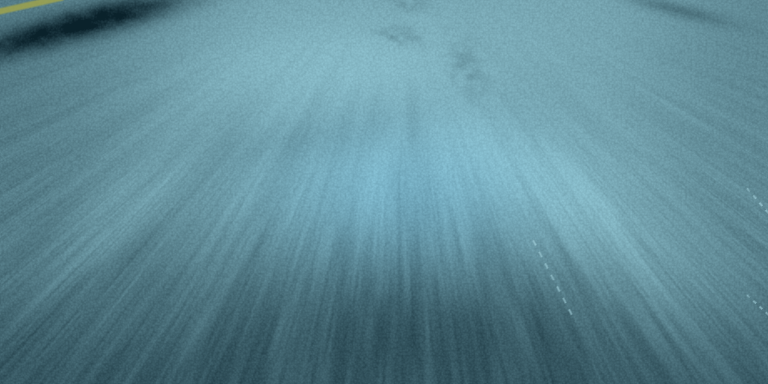
Give the GLSL for this texture, as a Shadertoy shader.

```glsl
// Wet blue-grey asphalt rushing toward the viewer. Soft elliptical pools of light
// and shade set the tone; noise stretched along rays from a vanishing point adds
// streaks, and cellular noise adds grain. Paint marks are dashed segments.

const vec2 VANISH = vec2(1.04, 1.14);

float hash(vec2 p) {
    vec3 q = fract(vec3(p.xyx) * 0.1031);
    q += dot(q, q.yzx + 33.33);
    return fract((q.x + q.y) * q.z);
}

float valueNoise(vec2 p) {
    vec2 i = floor(p), f = fract(p);
    f = f * f * (3.0 - 2.0 * f);
    return mix(mix(hash(i), hash(i + vec2(1, 0)), f.x),
               mix(hash(i + vec2(0, 1)), hash(i + vec2(1, 1)), f.x), f.y);
}

// Distance to the nearest jittered feature point
float cellNoise(vec2 p) {
    vec2 cell = floor(p), f = fract(p);
    float nearest = 2.0;
    for (int y = -1; y <= 1; y++)
    for (int x = -1; x <= 1; x++) {
        vec2 o = vec2(x, y), id = cell + o;
        vec2 d = o + vec2(hash(id), hash(id + 71.7)) - f;
        nearest = min(nearest, dot(d, d));
    }
    return sqrt(nearest);
}

// Soft rotated ellipse, one at its centre
float pool(vec2 p, vec2 centre, vec2 radius, float angle) {
    float c = cos(angle), s = sin(angle);
    vec2 d = mat2(c, -s, s, c) * (p - centre) / radius;
    return exp(-dot(d, d));
}

// Segment mask, with the position along it in y
vec2 stroke(vec2 p, vec2 a, vec2 b, float width, float soft) {
    vec2 ab = b - a;
    float t = clamp(dot(p - a, ab) / dot(ab, ab), 0.0, 1.0);
    float d = length(p - a - ab * t);
    return vec2(1.0 - smoothstep(width - soft, width + soft, d), t);
}

float dashes(vec2 p, vec2 a, vec2 b, float count, float soft) {
    vec2 s = stroke(p, a, b, 0.0025, soft);
    float wear = valueNoise(vec2(s.y * count * 1.7, count));
    return s.x * smoothstep(-0.2, 0.5, sin(s.y * count * 6.2832)) * (0.35 + 0.65 * wear);
}

// Broad light and shade over the road
float roadTone(vec2 p) {
    float tone = mix(0.10, 0.77, smoothstep(-0.05, 0.60, p.y));
    float side = p.x - VANISH.x;
    tone -= 0.36 * smoothstep(0.25, 1.1, -side) * smoothstep(0.15, 0.6, p.y);
    tone -= 0.24 * smoothstep(0.45, 1.0, side) * smoothstep(0.2, 0.6, p.y);
    tone += 0.16 * pool(p, vec2(1.06, 0.50), vec2(0.30, 0.20), 0.0);
    tone += 0.16 * pool(p, vec2(0.85, 0.84), vec2(0.50, 0.13), 0.1);
    tone += 0.17 * pool(p, vec2(1.50, 0.46), vec2(0.40, 0.13), -0.65);
    tone += 0.17 * pool(p, vec2(0.26, 0.42), vec2(0.30, 0.09), 0.75);
    tone += 0.12 * pool(p, vec2(1.80, 0.20), vec2(0.36, 0.14), -0.7);
    tone -= 0.10 * pool(p, vec2(0.80, 0.64), vec2(0.32, 0.06), 0.2);
    tone -= 0.16 * pool(p, vec2(1.06, 0.17), vec2(0.34, 0.14), 0.0);
    tone -= 0.10 * pool(p, vec2(0.10, 0.20), vec2(0.32, 0.10), 0.7);
    return tone;
}

// Streaks along rays leaving the vanishing point
float streaks(vec2 p) {
    float depth = VANISH.y - p.y;
    float ray = (p.x - VANISH.x) / depth;
    float along = 1.6 * log(depth);
    float broad = valueNoise(vec2(ray * 13.0, along * 1.5)) - 0.5;
    float medium = valueNoise(vec2(ray * 42.0 + 9.0, along * 2.5)) - 0.5;
    float fine = valueNoise(vec2(ray * 110.0 + 31.0, along * 5.0)) - 0.5;
    return broad * 0.10 * smoothstep(0.1, 0.5, depth)
         + medium * 0.12 * smoothstep(0.2, 0.9, depth)
         + fine * 0.14 * smoothstep(0.3, 0.9, depth);
}

// Oil stains near the far edge, broken up by noise
float stains(vec2 p) {
    float ragged = valueNoise(p * vec2(45.0, 70.0));
    float small = pool(p, vec2(1.04, 0.91), vec2(0.06, 0.025), -0.2)
                + 0.8 * pool(p, vec2(1.22, 0.82), vec2(0.045, 0.085), 0.2)
                + 0.6 * pool(p, vec2(1.06, 0.99), vec2(0.05, 0.02), 0.0);
    float large = pool(p, vec2(0.28, 0.955), vec2(0.23, 0.040), 0.26)
                + 0.45 * pool(p, vec2(0.03, 0.885), vec2(0.22, 0.035), 0.30);
    return 0.34 * small * ragged + large * (0.72 + 0.25 * ragged)
         + 0.30 * pool(p, vec2(1.76, 0.975), vec2(0.14, 0.018), -0.25);
}

void mainImage(out vec4 fragColor, in vec2 fragCoord) {
    vec2 p = fragCoord / iResolution.y;
    float soft = max(1.0 / iResolution.y, 0.0015);

    // Surface tone and fine grain
    float grain = (0.5 - cellNoise(p * 150.0)) * 0.11 + (valueNoise(p * 230.0) - 0.5) * 0.10;
    float tone = roadTone(p) + streaks(p) + grain - stains(p);
    vec3 color = mix(vec3(0.17, 0.29, 0.33), vec3(0.54, 0.74, 0.79), clamp(tone, -0.35, 1.15));
    color += vec3(-0.03, 0.0, 0.03) * pool(p, vec2(1.05, 0.50), vec2(0.35, 0.20), 0.0);

    // Worn white dashes and the yellow edge line
    float paint = dashes(p, vec2(1.388, 0.375), vec2(1.497, 0.165), 7.0, soft)
                + dashes(p, vec2(1.945, 0.510), vec2(2.010, 0.435), 4.0, soft)
                + dashes(p, vec2(1.945, 0.232), vec2(2.010, 0.172), 4.0, soft);
    color = mix(color, vec3(0.68, 0.86, 0.90), 0.7 * min(paint, 1.0));
    float yellow = stroke(p, vec2(-0.02, 0.966), vec2(0.16, 1.006), 0.008, soft * 1.5).x;
    color = mix(color, vec3(0.62, 0.64, 0.30), 0.85 * yellow);

    fragColor = vec4(clamp(color, 0.0, 1.0), 1.0);
}
```
